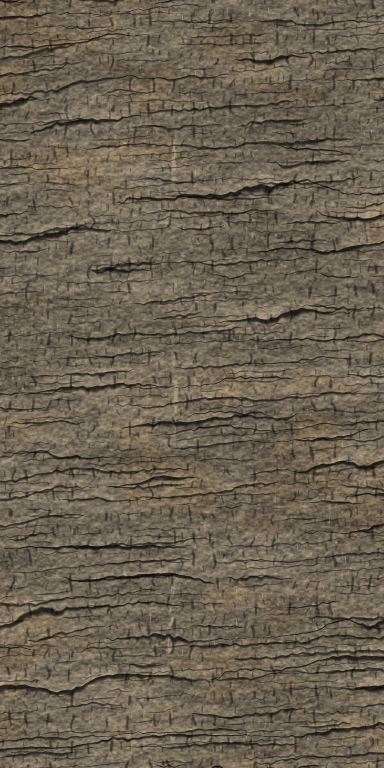
Reproduce this texture procedurally as a Shadertoy shader.

```glsl
// Weathered rock face: thin horizontal ledges with shadowed cracks, short upright fissures and gritty relief.

const vec3 STONE_TINT = vec3(1.0, 0.912, 0.772);
const vec3 OCHRE_TINT = vec3(1.07, 0.91, 0.69);
const float STONE_TONE = 0.45;

float hash(vec2 p) {
    vec3 q = fract(vec3(p.xyx) * 0.1031);
    q += dot(q, q.yzx + 33.33);
    return fract((q.x + q.y) * q.z);
}

float noise(vec2 p) {
    vec2 cell = floor(p), f = fract(p);
    f = f * f * (3.0 - 2.0 * f);
    float low = mix(hash(cell), hash(cell + vec2(1, 0)), f.x);
    float high = mix(hash(cell + vec2(0, 1)), hash(cell + vec2(1, 1)), f.x);
    return mix(low, high, f.y);
}

float fbm(vec2 p, int octaves) {
    float sum = 0.0, total = 0.0, amp = 1.0;
    for (int i = 0; i < octaves; i++) {
        sum += amp * noise(p);
        total += amp;
        amp *= 0.6;
        p = mat2(1.96, 0.3, -0.3, 1.96) * p + 17.3;
    }
    return sum / total;
}

// Tapering cracks in bent rows: x is the shadow, y the lit lip above it.
vec2 ledges(vec2 p, float rows, float reach, float thick, float px, float seed) {
    float bend = 1.6 * fbm(p * vec2(3.0, 4.0) + seed, 3) - 0.05 * rows * p.x;
    float v = p.y * rows + bend + seed;
    float row = floor(v);
    float d = (fract(v) - mix(0.4, 0.7, hash(vec2(row, seed)))) / rows;
    d += 0.14 / rows * (noise(vec2(p.x * 20.0, row + seed)) - 0.5);
    d += 0.006 * (noise(vec2(p.x * 75.0, row + seed)) - 0.5);
    float run = noise(vec2(p.x * reach + 9.0 * hash(vec2(seed, row)), row));
    float strength = smoothstep(0.42, 0.9, run);
    float w = thick * strength * (0.6 + 0.8 * noise(p * 60.0));
    float shadow = smoothstep(-w - px, -0.35 * w, d) * (1.0 - smoothstep(-px, px, d));
    shadow *= smoothstep(0.0, px, w);
    float lip = smoothstep(-px, px, d) * exp(-max(d, 0.0) * rows * 5.0) * strength;
    return vec2(shadow, lip);
}

// Short upright fissures, one possible per jittered cell.
float fissures(vec2 p, vec2 cells, float thick, float px, float seed) {
    p.x += 0.014 * (noise(p * vec2(25.0, 45.0) + seed) - 0.5);
    p.y += 0.04 * noise(p * vec2(9.0, 5.0) + seed);
    vec2 id = floor(p * cells), f = fract(p * cells);
    float present = step(0.52, hash(id + seed));
    float d = abs(f.x - mix(0.3, 0.7, hash(id + seed + 5.0))) / cells.x;
    float span = mix(0.2, 0.48, hash(id + seed + 11.0));
    float taper = 1.0 - smoothstep(0.4 * span, span, abs(f.y - 0.5));
    return present * taper * (1.0 - smoothstep(0.2 * thick, thick + px, d));
}

float relief(vec2 p) {
    return fbm(p * vec2(24.0, 42.0), 4);
}

// Pale mineral chips, thickest along one wandering upright vein.
float chips(vec2 p) {
    float center = 0.45 + 0.03 * (noise(vec2(p.y * 7.0, 3.0)) - 0.5);
    float vein = 1.0 - smoothstep(0.002, 0.009, abs(p.x - center));
    vein *= smoothstep(0.5, 0.75, noise(vec2(p.y * 9.0, 8.0)));
    float fleck = noise(p * vec2(120.0, 75.0));
    float scattered = smoothstep(0.86, 0.97, fleck) * smoothstep(0.45, 0.65, fbm(p * 6.0, 2));
    return max(vein * smoothstep(0.35, 0.7, fleck), 0.7 * scattered);
}

void mainImage(out vec4 fragColor, in vec2 fragCoord) {
    vec2 p = fragCoord / iResolution.x;
    float px = 0.7 / iResolution.x;

    // Broad bands, lit relief and fine grit
    float bands = fbm(p * vec2(3.0, 11.0) + 4.0, 4) - 0.5;
    float slope = relief(p) - relief(p + vec2(-0.002, 0.005));
    float grit = fbm(p * vec2(120.0, 150.0), 2) - 0.5;
    float tone = STONE_TONE + 0.25 * bands + 0.5 * slope + 0.24 * grit;

    // Ledges from large to hairline
    vec2 large = ledges(p, 12.0, 4.5, 0.015, px, 3.0);
    vec2 medium = ledges(p, 23.0, 7.0, 0.008, px, 19.0);
    vec2 fine = ledges(p, 46.0, 13.0, 0.004, px, 41.0);
    tone += 0.11 * large.y + 0.07 * medium.y + 0.04 * fine.y;

    // Fissures and chips
    float upright = fissures(p, vec2(19.0, 17.0), 0.0035, px, 2.0);
    upright = max(upright, 0.7 * fissures(p, vec2(37.0, 30.0), 0.0022, px, 31.0));
    tone = mix(tone, 0.72, 0.75 * chips(p));
    tone *= 1.0 - 0.45 * upright;
    tone *= (1.0 - 0.7 * large.x) * (1.0 - 0.6 * medium.x) * (1.0 - 0.42 * fine.x);

    float stain = smoothstep(0.5, 0.75, fbm(p * vec2(5.0, 9.0) + 30.0, 3));
    vec3 tint = mix(STONE_TINT, OCHRE_TINT, 0.6 * stain);
    fragColor = vec4(clamp(tone, 0.07, 0.85) * tint, 1.0);
}
```
